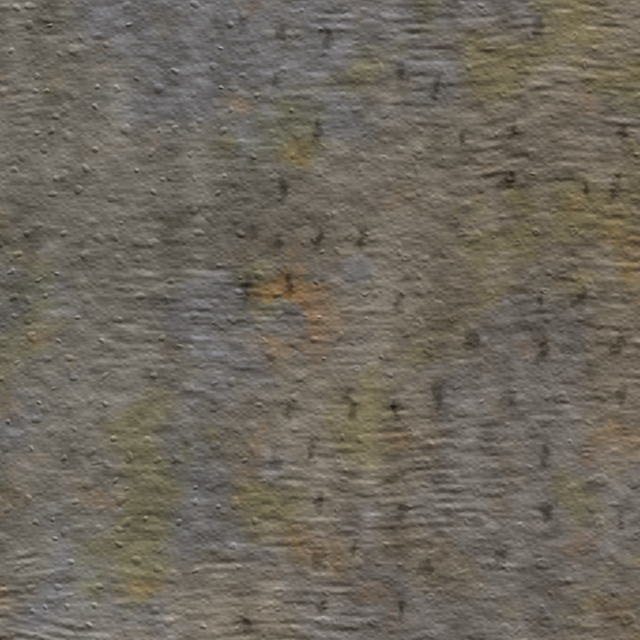
A three.js fragment shader for this texture:

```glsl
// Weathered grey-brown bark, studded with small warts and creased crosswise.
// A height field of warts, wrinkles and grain is lit from above by its slope,
// then laid over mottled stone colours with rust, olive and blue stains.
varying vec2 vUv;

float hash(vec2 p) {
  vec3 q = fract(vec3(p.xyx) * 0.1031);
  q += dot(q, q.yzx + 33.33);
  return fract((q.x + q.y) * q.z);
}

vec2 hash2(vec2 p) {
  return vec2(hash(p + 17.3), hash(p + 71.9));
}

float noise(vec2 p) {
  vec2 cell = floor(p), f = fract(p);
  f = f * f * (3.0 - 2.0 * f);
  float low = mix(hash(cell), hash(cell + vec2(1.0, 0.0)), f.x);
  float high = mix(hash(cell + vec2(0.0, 1.0)), hash(cell + 1.0), f.x);
  return mix(low, high, f.y);
}

float fbm(vec2 p) {
  float sum = 0.0, amp = 0.5;
  for (int i = 0; i < 4; i++) {
    sum += amp * noise(p);
    p = mat2(0.8, 0.6, -0.6, 0.8) * p * 2.1 + 13.7;
    amp *= 0.5;
  }
  return sum / 0.9375;
}

// Scattered domes; crater sinks their middles. Radius is in cell units.
float warts(vec2 p, float cells, float share, float radius, float crater) {
  vec2 q = p * cells;
  vec2 home = floor(q);
  float height = 0.0;
  for (int j = -1; j <= 1; j++) {
    for (int i = -1; i <= 1; i++) {
      vec2 id = home + vec2(float(i), float(j));
      vec2 rnd = hash2(id + cells);
      vec2 offset = q - id - 0.1 - 0.8 * rnd;
      offset.y *= 0.9 + 0.5 * rnd.x;
      float size = radius * (0.6 + 0.7 * hash(id + 5.1));
      float d = length(offset) / size;
      float dome = smoothstep(1.0, 0.15, d) - crater * smoothstep(0.6, 0.0, d);
      height = max(height, dome * step(hash(id + 9.7), share) * (0.5 + 0.6 * rnd.y));
    }
  }
  return height;
}

float surfaceHeight(vec2 p) {
  // Ragged outlines come from bending the coordinates
  vec2 bent = p + 0.006 * (vec2(noise(p * 90.0), noise(p * 90.0 + 40.0)) - 0.5);
  float right = smoothstep(0.3, 0.6, p.x + 0.15 * (noise(p * 4.0) - 0.5));
  float h = warts(bent, 31.0, 0.62, 0.27, 0.0) * mix(1.0, 0.65, right);
  h += warts(bent + 3.7, 23.0, 0.45, 0.32, 0.75) * mix(0.15, 0.85, right);

  // Crosswise wrinkles, deeper in patches, over coarse lumps and fine grain
  vec2 wavy = p + vec2(0.0, 0.03 * noise(p * 7.0));
  float creased = smoothstep(0.4, 0.7, fbm(p * 4.0 + 8.0));
  h += (0.4 + 0.9 * creased) * noise(wavy * vec2(26.0, 125.0));
  h += 0.8 * noise(bent * vec2(48.0, 75.0) + 21.0);
  h += 0.45 * noise(p * vec2(170.0, 225.0));
  return h;
}

// Upright dark hollows, mostly right of the middle
float pits(vec2 p) {
  vec2 q = p * vec2(17.0, 12.0);
  q += 0.5 * (vec2(fbm(p * 55.0), fbm(p * 55.0 + 9.0)) - 0.5);
  vec2 id = floor(q);
  vec2 offset = fract(q) - 0.3 - 0.4 * hash2(id + 2.0);
  float shape = smoothstep(0.28, 0.04, length(offset * vec2(1.3, 0.9)));
  return shape * step(hash(id + 31.0), 0.32) * smoothstep(0.2, 0.5, p.x);
}

float stain(vec2 p, float scale, float seed, float level) {
  return smoothstep(level, level + 0.2, fbm(p * scale + seed));
}

void main() {
  vec2 p = vUv;

  // Mottled ground: broad clouds, upright streaks and small blotches
  float tone = 0.11 * (fbm(p * 5.0 + 2.0) - 0.5);
  tone += 0.07 * (noise(p * vec2(26.0, 3.5) + 6.0) - 0.5);
  tone += 0.16 * (fbm(p * vec2(38.0, 55.0)) - 0.5);

  // Slope towards the light, which stands above and a little to the right
  float slope = surfaceHeight(p) - surfaceHeight(p + vec2(0.0006, 0.0025));
  float light = 0.27 * slope;
  light = clamp(light, -0.17, 0.22);

  vec3 color = vec3(0.432, 0.412, 0.378) + tone + light;
  color -= 0.13 * pits(p);

  // Stains: warm brown at lower right, cool blue, olive and spots of rust
  float warm = smoothstep(0.4, 1.1, p.x + 0.35 * (1.0 - p.y) + 0.5 * (fbm(p * 4.0) - 0.5));
  color *= mix(vec3(1.0), vec3(1.02, 0.98, 0.93), warm);
  color *= mix(vec3(1.0), vec3(0.96, 0.99, 1.08), stain(p, 6.0, 31.0, 0.5));
  color *= mix(vec3(1.0), vec3(1.0, 1.0, 0.86), stain(p, 9.0, 57.0, 0.54));
  vec2 rustSpot = (p - vec2(0.45, 0.53)) * vec2(1.0, 0.8) + 0.05 * (p.yx - 0.5);
  float rust = smoothstep(0.12, 0.0, length(rustSpot)) * stain(p, 24.0, 4.0, 0.42);
  rust += 0.35 * stain(p, 13.0, 83.0, 0.64);
  color *= mix(vec3(1.0), vec3(1.18, 0.98, 0.76), clamp(rust, 0.0, 1.0));

  gl_FragColor = vec4(clamp(color, 0.0, 1.0), 1.0);
}
```
